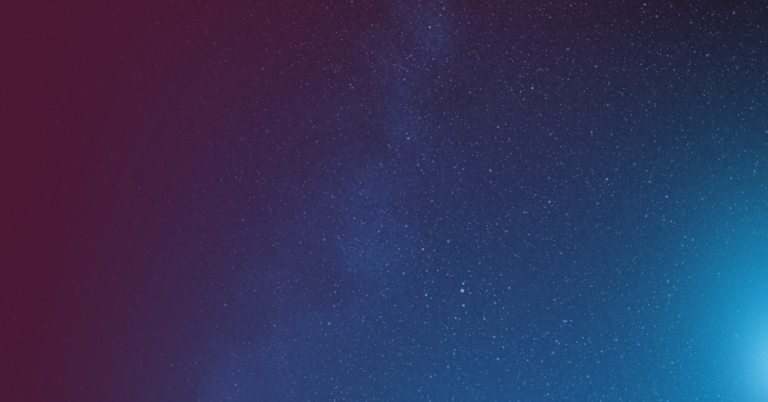
A WebGL 1 fragment shader for this texture:

```glsl
precision highp float;
// A starry night sky: maroon to blue gradient, a faint galactic band and a cyan horizon glow.

uniform vec2 u_resolution;

// Sky colours in four columns, left to right, at three heights
const vec3 TOP_A = vec3(0.300, 0.090, 0.200);
const vec3 TOP_B = vec3(0.272, 0.105, 0.215);
const vec3 TOP_C = vec3(0.195, 0.122, 0.225);
const vec3 TOP_D = vec3(0.125, 0.110, 0.185);
const vec3 MID_A = vec3(0.298, 0.090, 0.200);
const vec3 MID_B = vec3(0.232, 0.145, 0.300);
const vec3 MID_C = vec3(0.160, 0.200, 0.365);
const vec3 MID_D = vec3(0.105, 0.255, 0.405);
const vec3 LOW_A = vec3(0.280, 0.100, 0.215);
const vec3 LOW_B = vec3(0.200, 0.210, 0.390);
const vec3 LOW_C = vec3(0.130, 0.310, 0.515);
const vec3 LOW_D = vec3(0.085, 0.390, 0.590);

const vec3 GLOW_COLOR = vec3(0.08, 0.64, 0.85);
const vec2 GLOW_CENTER = vec2(1.03, 0.15);
const vec2 GLOW_SIZE = vec2(0.135, 0.34);
const vec3 CORE_COLOR = vec3(0.46, 0.78, 0.93);
const vec2 CORE_CENTER = vec2(1.02, 0.09);
const vec2 CORE_SIZE = vec2(0.050, 0.13);

const vec3 BAND_COLOR = vec3(0.012, 0.085, 0.150);
const float BAND_WIDTH = 0.10;
const vec3 STAR_COLOR = vec3(0.52, 0.60, 0.70);
const float STAR_GAIN = 0.62;
const vec2 BRIGHT_STAR = vec2(0.602, 0.277);

float hash(vec2 p) {
  vec3 q = fract(vec3(p.xyx) * 0.1031);
  q += dot(q, q.yzx + 33.33);
  return fract((q.x + q.y) * q.z);
}

float noise(vec2 p) {
  vec2 i = floor(p);
  vec2 f = fract(p);
  f = f * f * (3.0 - 2.0 * f);
  return mix(mix(hash(i), hash(i + vec2(1.0, 0.0)), f.x),
             mix(hash(i + vec2(0.0, 1.0)), hash(i + 1.0), f.x), f.y);
}

float fbm(vec2 p) {
  float sum = 0.0;
  float amp = 0.5;
  for (int i = 0; i < 5; i++) {
    sum += amp * noise(p);
    p = mat2(1.6, 1.2, -1.2, 1.6) * p + 7.3;
    amp *= 0.55;
  }
  return sum;
}

float blob(vec2 p, vec2 center, vec2 size) {
  vec2 d = (p - center) / size;
  return exp(-dot(d, d));
}

vec3 columns(vec3 a, vec3 b, vec3 c, vec3 d, float x) {
  vec3 color = mix(a, b, smoothstep(0.0, 0.36, x));
  color = mix(color, c, smoothstep(0.22, 0.66, x));
  return mix(color, d, smoothstep(0.62, 1.0, x));
}

vec3 skyGradient(vec2 uv) {
  vec3 top = columns(TOP_A, TOP_B, TOP_C, TOP_D, uv.x);
  vec3 mid = columns(MID_A, MID_B, MID_C, MID_D, uv.x);
  vec3 low = columns(LOW_A, LOW_B, LOW_C, LOW_D, uv.x);
  return mix(mix(low, mid, min(uv.y * 2.0, 1.0)), top, max(uv.y * 2.0 - 1.0, 0.0));
}

// Cloud brightness of the galactic band, cut by dark dust
float galacticBand(vec2 uv, vec2 p) {
  float cloud = fbm(p * 11.0);
  float axis = 0.31 + 0.44 * uv.y - 0.17 * uv.y * uv.y;
  float d = (uv.x - axis + 0.06 * (cloud - 0.5)) / BAND_WIDTH;
  float band = 0.40 * exp(-d * d) * smoothstep(0.05, 0.85, cloud);
  band += 0.42 * blob(uv, vec2(0.490, 0.41), vec2(0.045, 0.13)) * (0.3 + cloud);
  band += 0.42 * blob(uv, vec2(0.526, 0.70), vec2(0.022, 0.06)) * (0.2 + cloud);
  band += 0.40 * blob(uv, vec2(0.548, 0.90), vec2(0.045, 0.13)) * (0.2 + cloud);
  float dust = blob(uv, vec2(0.570, 0.74), vec2(0.040, 0.05));
  dust += blob(uv, vec2(0.490, 0.65), vec2(0.025, 0.06));
  dust += 0.7 * blob(uv, vec2(0.425, 0.32), vec2(0.025, 0.10));
  return band - 0.40 * dust * cloud;
}

// One jittered star per cell of a turned grid; few of them are bright
float starLayer(vec2 p, float cells, float radius, float angle, float seed) {
  float c = cos(angle);
  float s = sin(angle);
  vec2 q = mat2(c, s, -s, c) * p * cells + 200.0;
  vec2 cell = floor(q);
  vec2 offset = vec2(hash(cell + seed), hash(cell + seed + 41.7));
  float d = length(fract(q) - 0.15 - 0.7 * offset) / cells;
  float size = max(radius, 0.6 / u_resolution.y);
  float power = pow(hash(cell + seed + 87.1), 5.0);
  return power * (1.0 - smoothstep(0.0, 1.7 * size, d));
}

void main() {
  vec2 uv = gl_FragCoord.xy / u_resolution;
  vec2 p = gl_FragCoord.xy / u_resolution.y;

  vec3 color = skyGradient(uv);
  float band = galacticBand(uv, p);
  color += BAND_COLOR * band;
  float glow = blob(uv, GLOW_CENTER, GLOW_SIZE);
  color = mix(color, GLOW_COLOR, 0.92 * glow);
  color = mix(color, CORE_COLOR, 0.9 * blob(uv, CORE_CENTER, CORE_SIZE));

  // Stars thin out toward the left and inside the glow
  float density = mix(0.10, 1.0, smoothstep(0.05, 0.62, uv.x)) * (1.0 - 0.8 * glow);
  float stars = 0.45 * starLayer(p, 100.0, 0.0020, 0.4, 3.0);
  stars += 0.60 * starLayer(p, 57.0, 0.0023, 1.1, 19.0);
  stars += 0.85 * starLayer(p, 21.0, 0.0030, 0.7, 53.0);
  stars *= STAR_GAIN * density * (0.7 + 0.6 * noise(p * 14.0));
  vec2 toBright = (uv - BRIGHT_STAR) * vec2(u_resolution.x / u_resolution.y, 1.0);
  stars += 0.7 * (1.0 - smoothstep(0.001, 0.007, length(toBright)));
  color += STAR_COLOR * stars;

  // Fine grain of unresolved stars
  color += 0.03 * (noise(p * 190.0) - 0.5) * (density + max(band, 0.0));
  gl_FragColor = vec4(clamp(color, 0.0, 1.0), 1.0);
}
```
